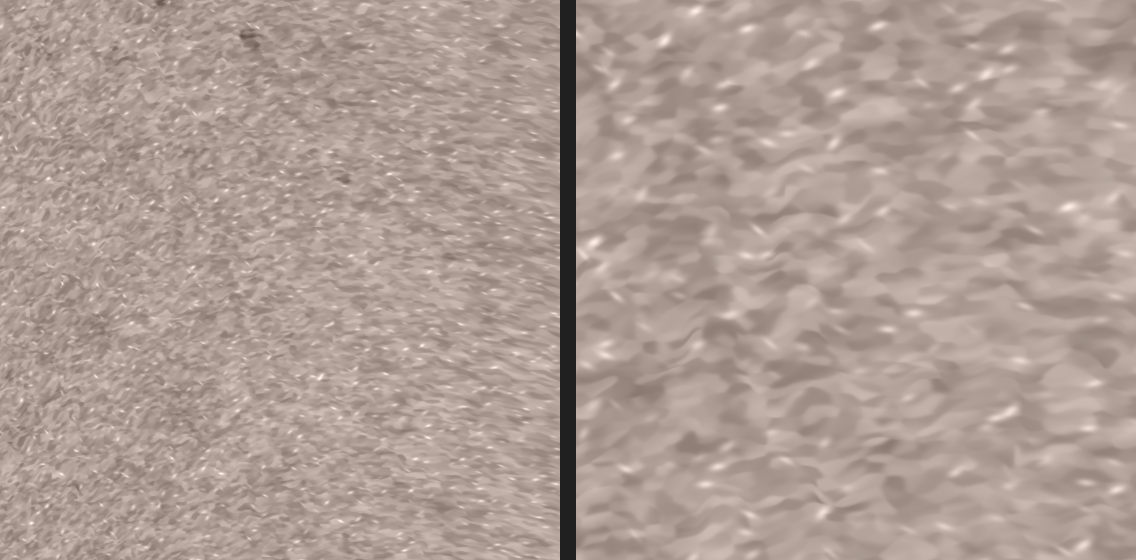
Left, the full canvas; right, a detail of the centre.
Write a WebGL 1 fragment shader that draws this texture.

```glsl
precision highp float;
// Weathered grey-brown stone: fine cellular grain that is speckled on the left
// and drawn out into near-horizontal streaks on the right, with small pale
// glints and a few ragged dark spots scattered over it.
uniform vec2 u_resolution;

#define GRAIN_ROWS 180.0     // grain cells over the height
#define GRAIN_COLS 132.0     // grain cells per width at the left edge
#define STRETCH 45.0         // how fast grains lengthen to the right
#define BEND 0.32            // curve of the streak direction
#define FINE_CONTRAST 0.17
#define COARSE_CONTRAST 0.11
#define BLOTCH_CONTRAST 0.05
#define GLINT_CELLS 46.0
#define GLINT_LIGHT 0.27
#define SPOT_DARK 0.30
#define BASE_TONE 0.673
#define STONE_TINT vec3(0.0, -0.062, -0.097)

vec2 hash2(vec2 p) {
  vec3 q = fract(vec3(p.xyx) * vec3(0.1031, 0.1030, 0.0973));
  q += dot(q, q.yzx + 33.33);
  return fract((q.xx + q.yz) * q.zy);
}

// Smooth cellular noise: random tones blended around jittered points, -0.5 to 0.5.
float cellTone(vec2 p) {
  vec2 cell = floor(p);
  float sum = 0.0, total = 0.0001;
  for (int j = -1; j <= 1; j++) {
    for (int i = -1; i <= 1; i++) {
      vec2 id = cell + vec2(float(i), float(j));
      vec2 d = p - id - hash2(id + 17.0);
      float weight = exp(-5.0 * dot(d, d));
      sum += weight * hash2(id + 71.0).x;
      total += weight;
    }
  }
  return sum / total - 0.5;
}

// Sparse soft ellipses, turned at random on the left and aligned on the right.
float glints(vec2 uv) {
  vec2 p = uv * GLINT_CELLS;
  vec2 cell = floor(p);
  float light = 0.0;
  for (int j = -1; j <= 1; j++) {
    for (int i = -1; i <= 1; i++) {
      vec2 id = cell + vec2(float(i), float(j));
      vec2 look = hash2(id + 131.0);
      vec2 d = p - id - hash2(id + 211.0);
      float angle = (look.x - 0.45) * mix(2.6, 0.5, uv.x);
      float c = cos(angle), s = sin(angle);
      d = vec2(c * d.x + s * d.y, c * d.y - s * d.x);
      d /= vec2(mix(0.19, 0.29, uv.x), 0.08 + 0.05 * look.x);
      light += look.y * look.y * exp(-dot(d, d));
    }
  }
  return min(light, 1.2);
}

// Ragged dark spots, denser to the left; most are faint.
float spots(vec2 uv, float ragged) {
  float dark = 0.0;
  for (int i = 0; i < 13; i++) {
    float k = float(i) + 1.0;
    vec2 look = hash2(vec2(k * 3.0, 401.0));
    vec2 centre = vec2(pow(fract(k * 0.618), 1.4), fract(k * 0.382 + 0.6 * look.x));
    float radius = mix(0.010, 0.024, look.y);
    float d = length((uv - centre) * vec2(0.9, 1.0)) / radius + ragged;
    dark += mix(0.2, 0.85, look.x * look.x) * (1.0 - smoothstep(0.2, 1.25, d));
  }
  return min(dark, 1.0);
}

void main() {
  vec2 uv = gl_FragCoord.xy / u_resolution;

  // Bend the rows, wobbling more on the left, and lengthen cells to the right.
  float wobble = cellTone(uv * 42.0 + 300.0) * mix(0.014, 0.004, uv.x);
  float row = uv.y + BEND * (uv.x - 0.6) * (uv.x - 0.6) + wobble;
  float column = GRAIN_COLS * uv.x - STRETCH * uv.x * uv.x;
  vec2 grainPos = vec2(column + 60.0 * wobble, row * GRAIN_ROWS);

  float fine = cellTone(grainPos);
  float coarse = cellTone(grainPos * 0.5 + 500.0);
  float blotch = cellTone(uv * 13.0 + 90.0);

  // Layer grain, glints and spots into one tone.
  float contrast = mix(1.1, 0.85, uv.x * (0.4 + 0.6 * uv.y));
  float tone = BASE_TONE + 0.012 * (uv.x - uv.y);
  tone += contrast * (FINE_CONTRAST * fine + COARSE_CONTRAST * coarse);
  tone += BLOTCH_CONTRAST * blotch + contrast * GLINT_LIGHT * glints(uv);
  float dark = spots(uv, 0.7 * coarse + 0.4 * fine);
  tone -= SPOT_DARK * dark * (0.75 - 0.6 * fine);

  gl_FragColor = vec4(clamp(vec3(tone) + STONE_TINT, 0.0, 1.0), 1.0);
}
```
